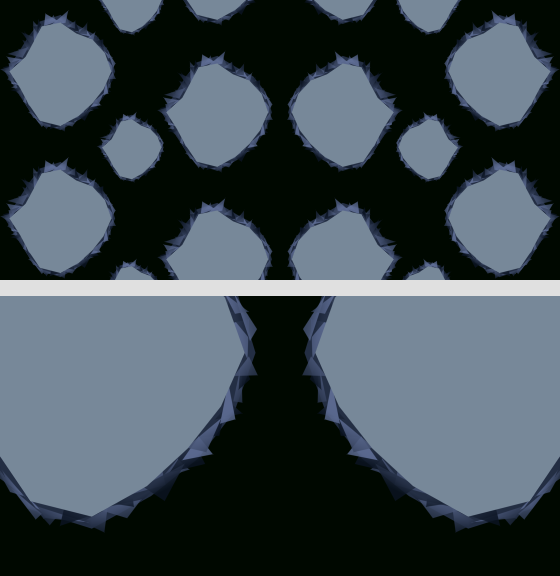
Top, the full canvas; bottom, a detail of the centre.
Write a Shadertoy shader that draws this pattern.

```glsl
// Mirrored rows of faceted blue-grey rocks with splintered rims on near-black
const float TAU = 6.2831853;

// Rock profile at 16 even angles: x = flat face radius, y = rim radius
const vec2 PROFILE[16] = vec2[16](
    vec2(.70, .79), vec2(.66, .77), vec2(.62, .76), vec2(.565, .76),
    vec2(.67, .86), vec2(.67, .80), vec2(.54, .73), vec2(.52, .73),
    vec2(.70, .82), vec2(.60, .71), vec2(.625, .70), vec2(.735, .80),
    vec2(.75, .85), vec2(.66, .75), vec2(.62, .74), vec2(.64, .76));

float hash(float n) {
    return fract(sin(n * 127.1 + 3.7) * 43758.545);
}

vec2 polar(float angle, float radius) {
    return radius * vec2(cos(angle), sin(angle));
}

// Face and rim radii, joined by straight chords between profile angles
vec2 profileAt(float angle) {
    float sector = TAU / 16.0;
    float i = floor(angle / sector);
    float t = angle - i * sector;
    vec2 r0 = PROFILE[int(i) & 15];
    vec2 r1 = PROFILE[(int(i) + 1) & 15];
    return r0 * r1 * sin(sector) / (r0 * sin(t) + r1 * sin(sector - t));
}

float edgeDistance(vec2 p, vec2 a, vec2 b) {
    vec2 e = normalize(b - a);
    return dot(p - a, vec2(e.y, -e.x));
}

// Signed distance to a counterclockwise triangle
float triangle(vec2 p, vec2 a, vec2 b, vec2 c) {
    return max(edgeDistance(p, a, b), max(edgeDistance(p, b, c), edgeDistance(p, c, a)));
}

vec3 slate(float light) {
    return mix(vec3(.04, .075, .13), vec3(.39, .45, .61), clamp(light, 0.0, 1.0));
}

// Draws one rock over the colour beneath it
vec3 drawRock(vec3 color, vec2 p, float pixel) {
    float dist = length(p);
    if (dist > 1.05) return color;
    vec2 here = profileAt(atan(p.y, p.x));

    // Dark band behind the splinters
    float band = dist - mix(here.x, here.y, .55);
    color = mix(color, slate(.28), smoothstep(pixel, -pixel, band));

    // Overlapping triangular splinters in shuffled order
    for (int i = 0; i < 64; i++) {
        float id = float((i * 27) % 64);
        float angle = TAU * (id + hash(id)) / 64.0;
        float halfWidth = mix(.06, .17, hash(id + 70.0));
        float tipAngle = angle + halfWidth * (2.4 * hash(id + 140.0) - 1.2);
        vec2 tipRange = profileAt(tipAngle);
        float reach = mix(.55, 1.17, hash(id + 210.0));

        vec2 a = polar(angle - halfWidth, profileAt(angle - halfWidth).x - .02 + .07 * hash(id + 280.0));
        vec2 b = polar(angle + halfWidth, profileAt(angle + halfWidth).x - .02 + .07 * hash(id + 350.0));
        vec2 tip = polar(tipAngle, mix(tipRange.x, tipRange.y, reach));

        // Each facet fades across its width and darkens outward
        float across = dot(p - a, b - a) / dot(b - a, b - a) - .5;
        float light = 1.15 * hash(id + 420.0) + .5 * across * (hash(id + 490.0) - .2);
        light -= .35 * smoothstep(here.x, here.y, dist) - .08;
        float cover = smoothstep(pixel, -pixel, triangle(p, a, tip, b));
        color = mix(color, slate(light), .85 * cover);
    }

    // Flat face
    return mix(color, vec3(.467, .533, .6), smoothstep(pixel, -pixel, dist - here.x));
}

void mainImage(out vec4 fragColor, in vec2 fragCoord) {
    vec2 p = fragCoord / iResolution.y;
    float middle = .5 * iResolution.x / iResolution.y;
    p.x = 1.0 - abs(p.x - middle);

    // Centre and scale of the three rocks in each mirrored column
    vec3 rocks[3] = vec3[3](vec3(.216, .745, .26), vec3(.776, .599, .26), vec3(.471, .473, .151));
    float period = .525;

    vec3 color = vec3(0.0, .03, 0.0);
    for (int i = 0; i < 3; i++) {
        vec2 q = p - rocks[i].xy;
        q.y = mod(q.y + .5 * period, period) - .5 * period;
        color = drawRock(color, q / rocks[i].z, .7 / (iResolution.y * rocks[i].z));
    }
    fragColor = vec4(color, 1.0);
}
```
